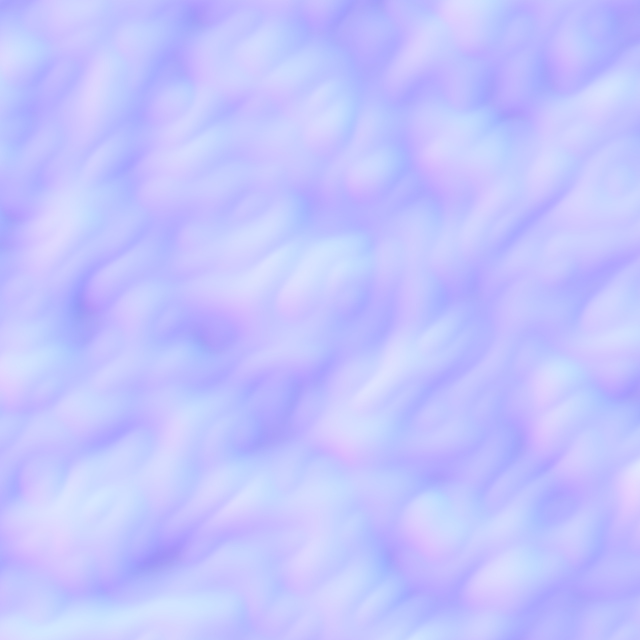
Give the GLSL for this texture map, as a Shadertoy shader.

```glsl
#define FREQUENCY 5.8
#define LEAN vec2(0.22, 0.12)
#define CREASE_SOFTNESS 0.005
#define SWELL_GAIN 0.44
#define BILLOW_GAIN 0.85
#define DETAIL_GAIN 0.38
#define SLOPE_STEP 0.007
#define SLOPE_TINT 0.0070
#define BASE_COLOR vec3(0.766, 0.768, 1.022)
#define TONE_GAIN vec3(0.25, 0.32, 0.10)

// Random unit gradient for a lattice point
vec2 hashGradient(vec2 cell) {
    vec3 h = fract(cell.xyx * vec3(0.1031, 0.1030, 0.0973));
    h += dot(h, h.yzx + 33.33);
    float angle = 6.28318 * fract((h.x + h.y) * h.z);
    return vec2(cos(angle), sin(angle));
}

// Gradient noise with quintic blending
float gradientNoise(vec2 p) {
    vec2 cell = floor(p);
    vec2 f = p - cell;
    vec2 blend = f * f * f * (f * (f * 6.0 - 15.0) + 10.0);
    vec2 e = vec2(1.0, 0.0);
    float a = dot(hashGradient(cell), f);
    float b = dot(hashGradient(cell + e.xy), f - e.xy);
    float c = dot(hashGradient(cell + e.yx), f - e.yx);
    float d = dot(hashGradient(cell + e.xx), f - e.xx);
    return mix(mix(a, b, blend.x), mix(c, d, blend.x), blend.y);
}

// Rounded bumps parted by softened creases, centred near zero
float billow(vec2 p) {
    float n = gradientNoise(p);
    return sqrt(n * n + CREASE_SOFTNESS) - 0.21;
}

// Soft relief whose bumps lean slightly up to the right
float relief(vec2 p) {
    vec2 q = (p - LEAN * p.yx) * FREQUENCY;
    return SWELL_GAIN * gradientNoise(q * 1.2 + 13.7)
         + BILLOW_GAIN * billow(q + 5.2)
         + DETAIL_GAIN * billow(q * 2.1 + 29.4);
}

void mainImage(out vec4 fragColor, in vec2 fragCoord) {
    vec2 p = fragCoord / iResolution.y + 3.0;
    vec2 e = vec2(SLOPE_STEP, 0.0);

    // Height and its slope by central differences
    float h = relief(p);
    vec2 slope = vec2(relief(p + e.xy) - relief(p - e.xy),
                      relief(p + e.yx) - relief(p - e.yx)) / (2.0 * SLOPE_STEP);

    // Creases darken, crests level off
    float tone = h - 1.1 * h * h + 0.025;
    vec3 color = BASE_COLOR + TONE_GAIN * tone;

    // Slopes rising rightward tint red, slopes falling upward tint green
    color.rg += SLOPE_TINT * vec2(slope.x, -slope.y);

    fragColor = vec4(clamp(color, 0.0, 1.0), 1.0);
}
```
